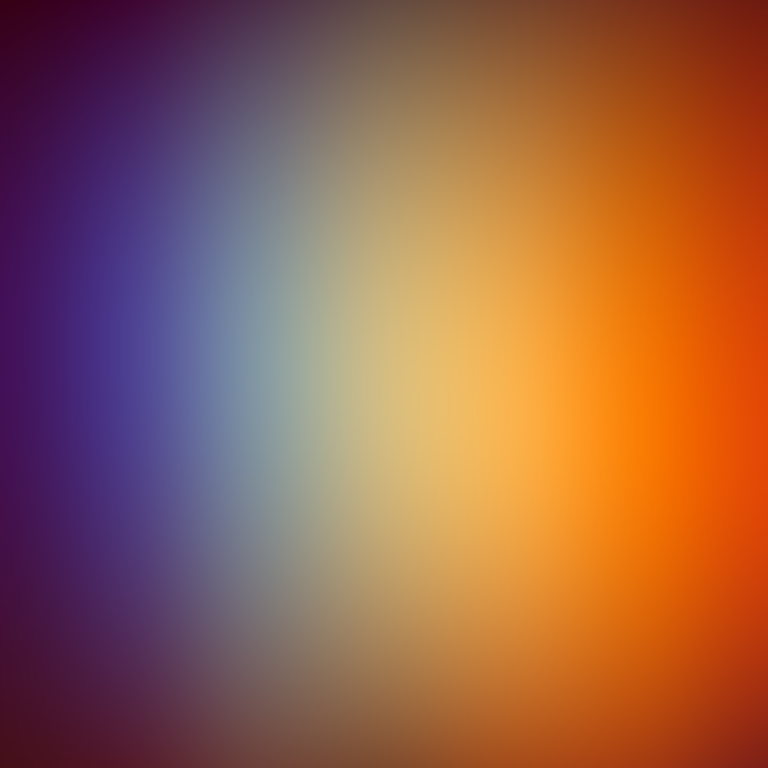
This background is drawn by a Shadertoy shader. Its source:

```glsl
// Soft blurred glow sweeping from violet through pale gold to orange, dimming above and below.

// Smooth cubic ramp through seven evenly spaced colours.
vec3 ramp(vec3 stops[7], float x) {
    float s = clamp(x, 0.0, 1.0) * 6.0;
    int i = min(int(s), 5);
    float f = s - float(i);
    vec3 before = stops[max(i - 1, 0)];
    vec3 a = stops[i];
    vec3 b = stops[i + 1];
    vec3 after = stops[min(i + 2, 6)];
    vec3 slopeA = 0.5 * (b - before);
    vec3 slopeB = 0.5 * (after - a);
    vec3 curve = (3.0 * (b - a) - 2.0 * slopeA - slopeB) * f * f
               + (2.0 * (a - b) + slopeA + slopeB) * f * f * f;
    return a + slopeA * f + curve;
}

void mainImage(out vec4 fragColor, in vec2 fragCoord) {
    vec2 uv = fragCoord / iResolution.xy;

    // Bright band across the middle
    vec3 glow = ramp(vec3[7](
        vec3(0.26, 0.06, 0.34), vec3(0.30, 0.25, 0.57), vec3(0.51, 0.59, 0.64),
        vec3(0.83, 0.74, 0.51), vec3(0.98, 0.70, 0.30), vec3(0.98, 0.49, 0.02),
        vec3(0.89, 0.28, 0.02)), uv.x);

    // Dim upper edge
    vec3 upper = ramp(vec3[7](
        vec3(0.21, 0.00, 0.08), vec3(0.24, 0.02, 0.19), vec3(0.29, 0.17, 0.28),
        vec3(0.38, 0.29, 0.26), vec3(0.45, 0.27, 0.18), vec3(0.47, 0.19, 0.10),
        vec3(0.43, 0.10, 0.06)), uv.x);

    // Dim lower edge, warmer to the right
    vec3 lower = ramp(vec3[7](
        vec3(0.27, 0.06, 0.09), vec3(0.33, 0.10, 0.16), vec3(0.42, 0.25, 0.22),
        vec3(0.49, 0.29, 0.18), vec3(0.64, 0.29, 0.10), vec3(0.64, 0.23, 0.07),
        vec3(0.49, 0.12, 0.09)), uv.x);

    // The crest of the glow slopes down from left to right
    float crest = mix(0.56, 0.42, smoothstep(0.0, 1.0, uv.x));
    float rise = uv.y - crest;
    float reach = rise > 0.0 ? 1.0 - crest : crest;
    float strength = cos(1.5708 * rise / reach);

    vec3 edge = rise > 0.0 ? upper : lower;
    fragColor = vec4(clamp(mix(edge, glow, strength), 0.0, 1.0), 1.0);
}
```
